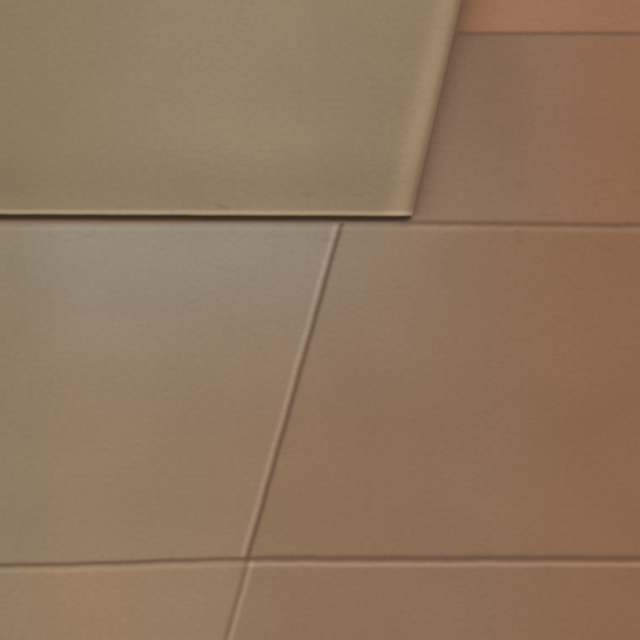
This texture is drawn by a three.js fragment shader. Its source:

```glsl
// Tan stone slabs with slanted joints, a raised slab at upper left and soft warm light from the right.
varying vec2 vUv;

vec2 hashGradient(vec2 cell) {
  vec2 h = vec2(dot(cell, vec2(127.1, 311.7)), dot(cell, vec2(269.5, 183.3)));
  return 2.0 * fract(sin(h) * 43758.55) - 1.0;
}

float gradientNoise(vec2 p) {
  vec2 i = floor(p), f = fract(p);
  vec2 u = f * f * f * (f * (f * 6.0 - 15.0) + 10.0);
  float a = dot(hashGradient(i), f);
  float b = dot(hashGradient(i + vec2(1.0, 0.0)), f - vec2(1.0, 0.0));
  float c = dot(hashGradient(i + vec2(0.0, 1.0)), f - vec2(0.0, 1.0));
  float d = dot(hashGradient(i + 1.0), f - 1.0);
  return mix(mix(a, b, u.x), mix(c, d, u.x), u.y);
}

float fbm(vec2 p) {
  float sum = 0.0, gain = 0.5;
  for (int i = 0; i < 4; i++) {
    sum += gain * gradientNoise(p);
    p = p * 2.03 + 17.3;
    gain *= 0.5;
  }
  return sum;
}

// Soft ridge of a given half width around a signed distance
float band(float d, float width) {
  return exp(-d * d / (width * width));
}

void main() {
  vec2 uv = vUv;
  float wobble = 0.003 * gradientNoise(uv * 22.0) + 0.0012 * gradientNoise(uv * 75.0);

  // Signed distances to the raised slab and the joints
  float ledge = 0.661 - 0.004 * uv.x - uv.y + 0.2 * wobble;
  float side = (uv.x - 0.643 - 0.23 * (uv.y - 0.659)) * 0.975;
  float slab = length(max(vec2(side, ledge) + 0.006, 0.0)) - 0.006
             + min(max(side, ledge) + 0.006, 0.0);
  float slant = (uv.x - 0.534 - 0.28 * (uv.y - 0.651)) * 0.963 + 0.5 * wobble;
  float middleSeam = uv.y - 0.652 + 0.003 * smoothstep(0.7, 1.0, uv.x) + 0.4 * wobble;
  float lowerSeam = uv.y - mix(0.117, 0.128, smoothstep(0.0, 0.45, uv.x)) + 0.5 * wobble;
  float upperSeam = uv.y - 0.948 + 0.3 * wobble;

  // Masks of the separate slabs
  float raised = 1.0 - smoothstep(-0.002, 0.002, slab);
  float below = 1.0 - smoothstep(-0.003, 0.003, middleSeam);
  float bottom = 1.0 - smoothstep(-0.003, 0.003, lowerSeam);
  float rightSide = smoothstep(-0.004, 0.004, slant);

  // Floor colour: cool reflection fading to warm clay
  vec3 clay = mix(vec3(0.575, 0.485, 0.39), vec3(0.56, 0.45, 0.36), smoothstep(0.2, 0.6, uv.x));
  clay = mix(clay, vec3(0.555, 0.415, 0.32), smoothstep(0.65, 1.02, uv.x));
  float sheen = smoothstep(0.3, 0.64, uv.y + 0.12 * fbm(uv * 4.0)) * (1.0 - smoothstep(0.35, 0.85, uv.x));
  vec3 color = mix(clay, vec3(0.58, 0.535, 0.47), sheen * below);
  color = mix(color, vec3(0.54, 0.48, 0.385), 0.6 * (1.0 - smoothstep(0.0, 0.14, uv.x)));
  color = mix(color, color * vec3(0.98, 0.965, 0.955), rightSide * below);
  color += vec3(0.02, 0.004, -0.006) * bottom * band(uv.x - 0.14, 0.14);

  // Upper right slabs, glowing toward the corner
  vec3 upperRight = mix(vec3(0.545, 0.445, 0.37), vec3(0.56, 0.405, 0.31), smoothstep(0.72, 1.0, uv.x));
  upperRight -= 0.03 * band(uv.x - 0.77, 0.06) * smoothstep(0.65, 0.85, uv.y);
  upperRight = mix(upperRight, vec3(0.62, 0.45, 0.345), smoothstep(-0.004, 0.004, upperSeam)
             * (1.0 - 0.5 * smoothstep(0.75, 1.0, uv.x)));
  color = mix(color, upperRight, 1.0 - below);

  // Joints and their lit lips
  vec3 groove = vec3(0.37, 0.285, 0.225);
  float slantDepth = mix(0.65, 0.35, bottom) * below;
  color = mix(color, groove, slantDepth * band(slant, 0.0042));
  color += 0.06 * below * band(slant + mix(0.009, -0.008, bottom), 0.004);
  color = mix(color, groove, 0.6 * band(lowerSeam, mix(0.0038, 0.0052, smoothstep(0.35, 0.45, uv.x))));
  color += 0.08 * mix(0.5, 1.0, rightSide) * band(lowerSeam + 0.010, 0.004);
  color = mix(color, groove, 0.5 * smoothstep(0.60, 0.66, uv.x) * band(middleSeam, 0.0042));
  color += 0.035 * band(middleSeam + 0.009, 0.004);
  color = mix(color, groove, 0.5 * smoothstep(0.0, 0.01, side) * band(upperSeam, 0.0038));

  // Shadow cast by the raised slab
  float blur = mix(0.012, 0.026, smoothstep(0.65, 1.0, uv.y));
  float sideShadow = exp(-max(side, 0.0) / blur) * smoothstep(0.652, 0.67, uv.y);
  color = mix(color, vec3(0.37, 0.27, 0.205), 0.72 * sideShadow);
  float underside = 1.0 - smoothstep(0.63, 0.65, uv.x);
  color = mix(color, vec3(0.40, 0.34, 0.275), 0.65 * underside * exp(-max(ledge, 0.0) / 0.008));

  // Raised slab: olive face, bright lip and dark lower edge
  vec3 face = mix(vec3(0.54, 0.48, 0.375), vec3(0.58, 0.51, 0.415), smoothstep(0.0, 0.32, uv.x));
  face = mix(face, vec3(0.56, 0.48, 0.385), smoothstep(0.35, 0.65, uv.x));
  face *= 1.0 - 0.04 * band(uv.y - 0.71, 0.045);
  face += vec3(0.055, 0.045, 0.035) * band(side + 0.024, 0.016);
  face = mix(face, vec3(0.42, 0.32, 0.25), 0.6 * smoothstep(-0.014, 0.002, side));
  face += vec3(0.10, 0.09, 0.075) * band(ledge + 0.0085, 0.0035);
  face = mix(face, vec3(0.19, 0.155, 0.11), smoothstep(-0.006, -0.001, ledge));
  color = mix(color, face, raised);
  color = mix(color, vec3(0.20, 0.16, 0.115), 0.85 * underside * band(ledge - 0.001, 0.0042));

  // Broad mottling, fine pebbling and a few scuffs near the ledge
  color *= 1.0 + 0.07 * fbm(uv * vec2(5.0, 7.0) + 3.0);
  color *= 1.0 + 0.035 * gradientNoise(uv * vec2(95.0, 150.0)) + 0.02 * gradientNoise(uv * 230.0);
  float scuff = smoothstep(0.22, 0.5, gradientNoise(uv * vec2(24.0, 55.0) + 8.0));
  color *= 1.0 - 0.07 * scuff * band(uv.y - 0.665, 0.05);

  gl_FragColor = vec4(color, 1.0);
}
```
